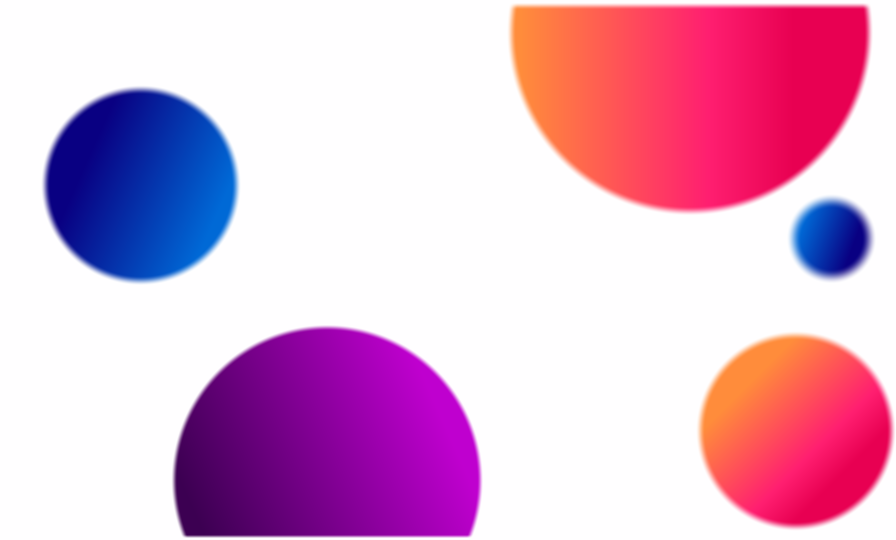
Write a Shadertoy shader that draws this background.

```glsl
// Soft-edged gradient discs in blue, purple and coral on a white ground.

const vec3 WHITE   = vec3(1.0, 0.998, 1.0);
const vec3 NAVY    = vec3(0.035, 0.0, 0.51);
const vec3 AZURE   = vec3(0.0, 0.41, 0.84);
const vec3 PLUM    = vec3(0.235, 0.0, 0.32);
const vec3 MAGENTA = vec3(0.75, 0.0, 0.81);
const vec3 ORANGE  = vec3(1.0, 0.55, 0.23);
const vec3 PINK    = vec3(1.0, 0.12, 0.44);
const vec3 CRIMSON = vec3(0.91, 0.0, 0.32);

// Position along a gradient axis, in radii from the disc centre.
float along(vec2 p, vec2 centre, float radius, float degrees) {
    float a = radians(degrees);
    return dot(p - centre, vec2(cos(a), sin(a))) / radius;
}

// Linear blend between two colours over the range [from, to].
vec3 twoStops(float t, float from, float to, vec3 a, vec3 b) {
    return mix(a, b, clamp((t - from) / (to - from), 0.0, 1.0));
}

// Orange, pink and crimson placed at three stops.
vec3 coral(float t, vec3 stops) {
    vec3 warm = twoStops(t, stops.x, stops.y, ORANGE, PINK);
    return twoStops(t, stops.y, stops.z, warm, CRIMSON);
}

// Coverage that falls from 1 to 0 across a signed distance of zero.
float softFill(float dist, float blur) {
    float w = max(blur, 0.75 / iResolution.y);
    return 1.0 - smoothstep(-w, w, dist);
}

float disc(vec2 p, vec2 centre, float radius, float blur) {
    return softFill(length(p - centre) - radius, blur);
}

void mainImage(out vec4 fragColor, in vec2 fragCoord) {
    vec2 p = fragCoord / iResolution.y; // canvas height is one unit
    vec3 color = WHITE;

    // Large blue disc
    vec2 c = vec2(0.261, 0.657);
    float r = 0.177;
    vec3 fill = twoStops(along(p, c, r, -24.0), -0.62, 0.85, NAVY, AZURE);
    color = mix(color, fill, disc(p, c, r, 0.009));

    // Coral disc cut off near the top edge
    c = vec2(1.278, 0.940);
    r = 0.331;
    fill = coral(along(p, c, r, 0.0), vec3(-0.95, 0.10, 0.58));
    float cover = disc(p, c, r, 0.009) * softFill(p.y - 0.989, 0.007);
    color = mix(color, fill, cover);

    // Small blue disc, blurred the most
    c = vec2(1.540, 0.558);
    r = 0.070;
    fill = twoStops(along(p, c, r, -20.0), -0.85, 0.60, AZURE, NAVY);
    color = mix(color, fill, disc(p, c, r, 0.014));

    // Coral disc at the lower right
    c = vec2(1.474, 0.202);
    r = 0.177;
    fill = coral(along(p, c, r, -45.0), vec3(-0.70, 0.28, 0.66));
    color = mix(color, fill, disc(p, c, r, 0.009));

    // Purple disc cut off near the bottom edge
    c = vec2(0.606, 0.110);
    r = 0.2835;
    fill = twoStops(along(p, c, r, 24.0), -0.88, 0.85, PLUM, MAGENTA);
    cover = disc(p, c, r, 0.006) * softFill(0.0065 - p.y, 0.004);
    color = mix(color, fill, cover);

    fragColor = vec4(color, 1.0);
}
```
